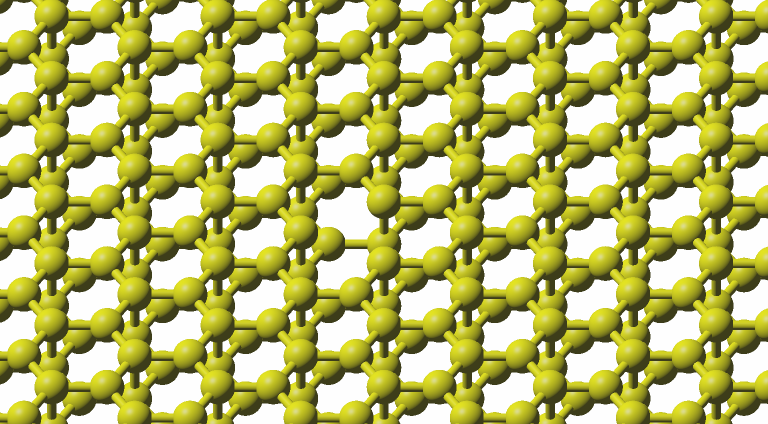
This pattern is drawn by a Shadertoy shader. Its source:

```glsl
// Ball-and-stick crystal: two tilted honeycomb layers of yellow atoms with one vacancy.

// The unit of length is one bond. A hit holds the surface normal and its depth.
void atom(vec2 p, vec3 center, inout vec4 hit) {
    const float radius = 0.312;
    vec2 d = (p - center.xy) / radius;
    float h = sqrt(max(1.0 - dot(d, d), 0.0));
    float depth = center.z + radius * h;
    if (h > 0.0 && depth > hit.w) hit = vec4(d, h, depth);
}

// Cylinder from a to b, seen along the z axis
void bond(vec2 p, vec3 a, vec3 b, inout vec4 hit) {
    const float radius = 0.085;
    vec3 axis = normalize(b - a);
    float slope = length(axis.xy);
    vec2 dir = axis.xy / slope;
    vec2 side = vec2(-dir.y, dir.x);
    float d = dot(p - a.xy, side) / radius;
    if (abs(d) >= 1.0) return;
    vec3 normal = vec3(side * d, 0.0) + sqrt(1.0 - d * d) * vec3(-dir * axis.z, slope);
    float along = (dot(p - a.xy, dir) - radius * dot(normal.xy, dir)) / slope;
    float depth = a.z + axis.z * along + radius * normal.z;
    if (along > 0.0 && along < length(b - a) && depth > hit.w) hit = vec4(normal, depth);
}

// Tilts a point of the flat layer away from the viewer
vec3 tilt(vec2 g) {
    return vec3(g.x, g.y * 0.644, -g.y * 0.765);
}

vec3 shade(vec3 normal) {
    float diffuse = max(dot(normal, normalize(vec3(-0.52, 0.66, 0.53))), 0.0);
    float gloss = pow(max(dot(normal, normalize(vec3(-0.30, 0.38, 0.87))), 0.0), 45.0);
    float level = 0.24 + 0.65 * pow(diffuse, 0.6);
    vec3 color = vec3(level, level, 0.09 + 0.05 * level);
    return mix(color, vec3(0.87, 0.87, 0.78), 0.65 * gloss);
}

vec3 crystal(vec2 p) {
    vec4 hit = vec4(0.0, 0.0, 0.0, -1e4);
    float baseCol = floor(p.x / 1.5);
    for (int i = -1; i <= 1; i++) {
        float col = baseCol + float(i);
        float stagger = 0.5 * mod(col, 2.0);
        float baseRow = round(p.y / (1.732 * 0.644) - stagger);
        for (int j = -1; j <= 1; j++) {
            float row = baseRow + float(j);
            vec2 g = vec2(1.5 * col, 1.732 * (row + stagger));

            // Front layer, with the vacancy
            vec3 left = tilt(g);
            atom(p, left, hit);
            if (col != -1.0 || row != -1.0) {
                vec3 right = tilt(g + vec2(1.0, 0.0));
                atom(p, right, hit);
                bond(p, left, right, hit);
                bond(p, right, tilt(g + vec2(1.5, 0.866)), hit);
                bond(p, right, tilt(g + vec2(1.5, -0.866)), hit);
            }

            // Back layer and the bond between layers
            vec3 drop = vec3(0.0, -0.765, -0.644);
            vec3 below = left + drop;
            vec3 inner = tilt(g + vec2(0.5, 0.866)) + drop;
            atom(p, below, hit);
            atom(p, inner, hit);
            bond(p, left, below, hit);
            bond(p, inner, below, hit);
            bond(p, inner, tilt(g + vec2(0.0, 1.732)) + drop, hit);
            bond(p, inner, tilt(g + vec2(1.5, 0.866)) + drop, hit);
        }
    }
    return hit.w > -1e3 ? shade(hit.xyz) : vec3(0.995);
}

void mainImage(out vec4 fragColor, in vec2 fragCoord) {
    // Average four samples per pixel to smooth the edges
    vec3 color = vec3(0.0);
    for (int k = 0; k < 4; k++) {
        vec2 offset = vec2(k % 2, k / 2) * 0.5 - 0.25;
        vec2 p = (fragCoord + offset - 0.5 * iResolution.xy) / iResolution.y * 7.656;
        color += crystal(p - vec2(0.0, 0.185));
    }
    fragColor = vec4(color / 4.0, 1.0);
}
```
